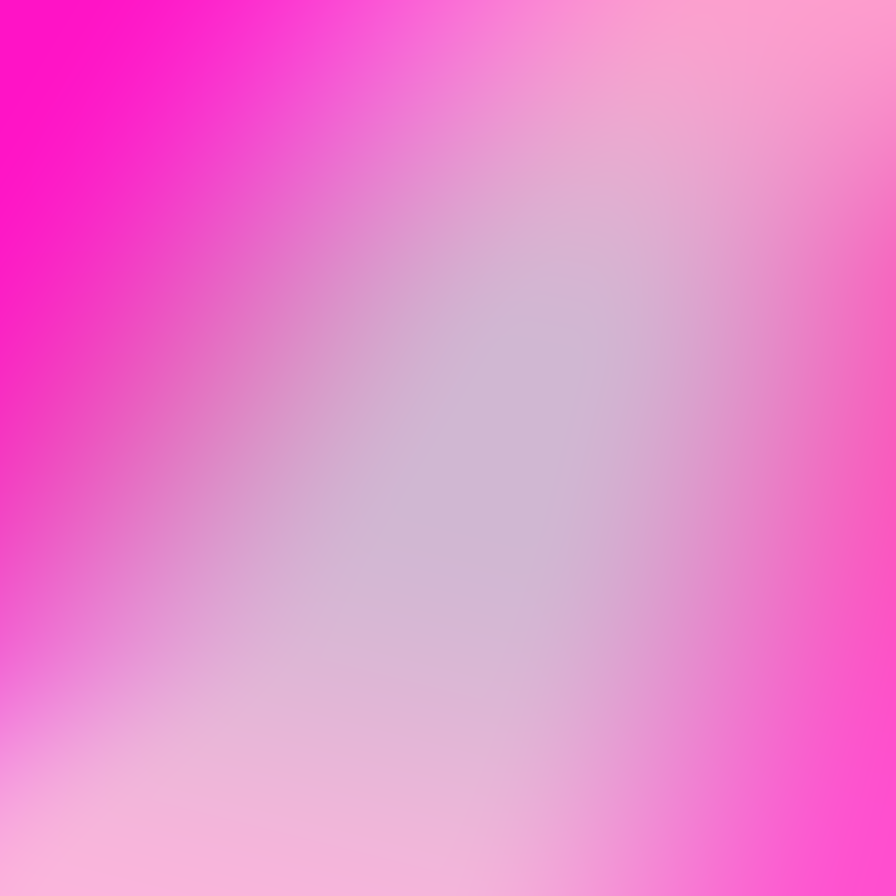
Reproduce this background procedurally as a WebGL 2 fragment shader.

```glsl
#version 300 es
precision highp float;
// Soft mesh-like gradient: a pale lilac band runs from lower left to upper right
// between a magenta field on the left and a rose field on the right.
// Each field is a smoothstep along a slanted axis, mixed over the band colour.

#define LEFT_SLOPE 0.60    // slant of the magenta boundary
#define RIGHT_SLOPE 0.25   // slant of the rose boundary
#define CORNER_LIFT 0.143  // how far the lower left corner clears
#define TINT 0.045         // strength of the violet shift in the left transition

uniform vec2 u_resolution;
out vec4 fragColor;

const vec3 LILAC   = vec3(0.816, 0.718, 0.824);
const vec3 BLUSH   = vec3(0.988, 0.710, 0.863);
const vec3 PEACH   = vec3(0.992, 0.627, 0.808);
const vec3 MAGENTA = vec3(1.000, 0.076, 0.776);
const vec3 ROSE    = vec3(1.000, 0.298, 0.725);
const vec3 ORCHID  = vec3(1.000, 0.305, 0.812);

// Pale band: lilac centre warming toward its lower and upper ends.
vec3 bandColor(float x, float depth) {
    float lower = smoothstep(0.547, 1.146, depth - 0.25 * (x - 0.456));
    float upper = 1.0 - smoothstep(-0.078, 0.417, depth - 0.20 * (x - 0.65));
    return mix(mix(LILAC, BLUSH, lower), PEACH, upper);
}

void main() {
    vec2 p = gl_FragCoord.xy / u_resolution;
    float depth = 1.0 - p.y; // distance below the top edge
    vec3 color = bandColor(p.x, depth);

    // Rose field on the right, fading out at the upper corner.
    float rightAmount = smoothstep(0.73, 1.25, p.x + RIGHT_SLOPE * depth);
    rightAmount *= smoothstep(-0.078, 0.339, depth);
    vec3 rightColor = mix(ROSE, ORCHID, smoothstep(0.45, 0.95, depth));
    color = mix(color, rightColor, rightAmount);

    // Magenta field on the left, clearing at the lower corner.
    float leftAxis = p.x + LEFT_SLOPE * depth + CORNER_LIFT * smoothstep(0.70, 1.0, depth);
    float clear = smoothstep(0.078, 0.807, leftAxis);
    color = mix(MAGENTA, color, clear);

    // Alternating cool and warm shift inside the left transition.
    color.b += TINT * 4.0 * clear * (1.0 - clear) * cos(6.2832 * depth / 0.9);

    fragColor = vec4(clamp(color, 0.0, 1.0), 1.0);
}
```
